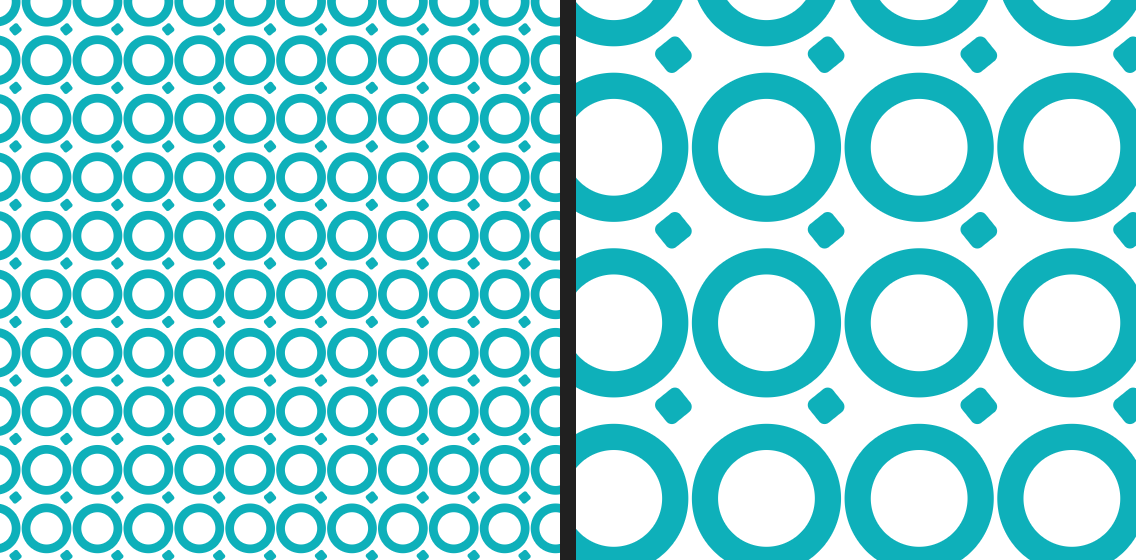
Left: the whole. Right: its middle third, enlarged.
Reproduce this pattern procedurally as a WebGL 1 fragment shader.

```glsl
precision highp float;

uniform vec2 u_resolution;

const vec3 PAPER = vec3(1.0);
const vec3 TEAL = vec3(0.055, 0.69, 0.73);

// Lengths are fractions of the canvas
const vec2 PERIOD = vec2(0.0909, 0.1045);
const vec2 RING_CENTER = vec2(0.4467, 0.579);
const float RING_RADIUS = 0.0366;
const float RING_HALF_WIDTH = 0.0078;
const vec2 STUD_OFFSET = vec2(0.0355, 0.0551);
const vec2 STUD_HALF_SIZE = vec2(0.0091, 0.0088);
const float STUD_ROUNDING = 0.0042;
const float STUD_ANGLE = 0.68;

// Position relative to the nearest lattice point
vec2 repeatAround(vec2 p, vec2 center) {
  return mod(p - center + 0.5 * PERIOD, PERIOD) - 0.5 * PERIOD;
}

vec2 rotate(vec2 p, float angle) {
  float c = cos(angle);
  float s = sin(angle);
  return vec2(c * p.x + s * p.y, c * p.y - s * p.x);
}

float ringDistance(vec2 p) {
  return abs(length(p) - RING_RADIUS) - RING_HALF_WIDTH;
}

float roundedBoxDistance(vec2 p, vec2 halfSize, float rounding) {
  vec2 q = abs(p) - halfSize + rounding;
  return length(max(q, 0.0)) + min(max(q.x, q.y), 0.0) - rounding;
}

void main() {
  float pixel = 1.0 / min(u_resolution.x, u_resolution.y);
  vec2 p = gl_FragCoord.xy * pixel;

  // Rings
  float ring = ringDistance(repeatAround(p, RING_CENTER));

  // Tilted studs in the gaps
  vec2 studPoint = rotate(repeatAround(p, RING_CENTER + STUD_OFFSET), STUD_ANGLE);
  float stud = roundedBoxDistance(studPoint, STUD_HALF_SIZE, STUD_ROUNDING);

  // Antialiased ink
  float ink = clamp(0.5 - min(ring, stud) / pixel, 0.0, 1.0);
  gl_FragColor = vec4(mix(PAPER, TEAL, ink), 1.0);
}
```
